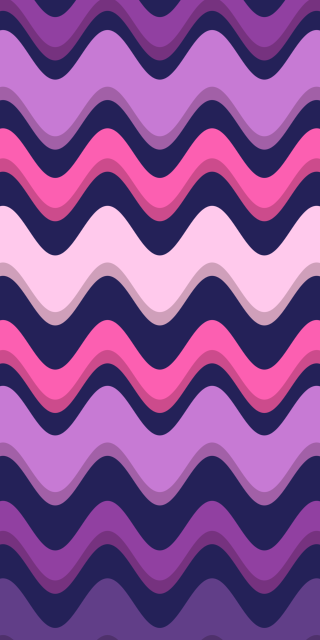
Reproduce this pattern procedurally as a Shadertoy shader.

```glsl
// Stacked sine-wave ribbons on a dark ground, alternating narrow and wide.
// Each ribbon has a darker lower lip; the colours mirror about the pale ribbon.
// Lengths are in canvas widths, with height measured down from the top edge.

#define PERIOD 0.3268
#define CREST_X 0.3360
#define AMPLITUDE 0.0775
#define NARROW 0.0938
#define WIDE 0.1771
#define LIP 0.0417
#define LIP_TINT vec3(0.81, 0.79, 0.79)
#define GROUND vec3(0.14, 0.13, 0.345)

const float TAU = 6.2831853;
const int RIBBONS = 8;

// Crest height of each ribbon's upper edge
const float crestTop[RIBBONS] = float[](
    -0.1016, 0.0938, 0.4010, 0.6432, 1.0, 1.2057, 1.5651, 1.8073);

// Ribbon colours, ordered outwards from the pale centre
const vec3 palette[5] = vec3[](
    vec3(1.0, 0.79, 0.925),
    vec3(0.99, 0.373, 0.693),
    vec3(0.782, 0.478, 0.83),
    vec3(0.57, 0.25, 0.63),
    vec3(0.382, 0.245, 0.535));

// Antialiased coverage of everything below an edge
float below(float depth, float edge, float blur) {
    return smoothstep(-blur, blur, depth - edge);
}

void mainImage(out vec4 fragColor, in vec2 fragCoord) {
    vec2 p = vec2(fragCoord.x, iResolution.y - fragCoord.y) / iResolution.x;

    // Straighten the wave: depth is constant along every ribbon edge
    float phase = TAU * (p.x - CREST_X) / PERIOD;
    float depth = p.y - AMPLITUDE * (1.0 - cos(phase));

    // Widen the soft edge where the wave is steep
    float slope = AMPLITUDE * TAU / PERIOD * sin(phase);
    float blur = 0.7 * sqrt(1.0 + slope * slope) / iResolution.x;

    // Paint each ribbon, then its lip, then the ground beneath it
    vec3 color = GROUND;
    for (int i = 0; i < RIBBONS; i++) {
        vec3 ribbon = palette[abs(i - 3)];
        float top = crestTop[i];
        float lipTop = top + (i % 2 == 1 ? WIDE : NARROW);
        color = mix(color, ribbon, below(depth, top, blur));
        color = mix(color, ribbon * LIP_TINT, below(depth, lipTop, blur));
        color = mix(color, GROUND, below(depth, lipTop + LIP, blur));
    }

    fragColor = vec4(color, 1.0);
}
```
